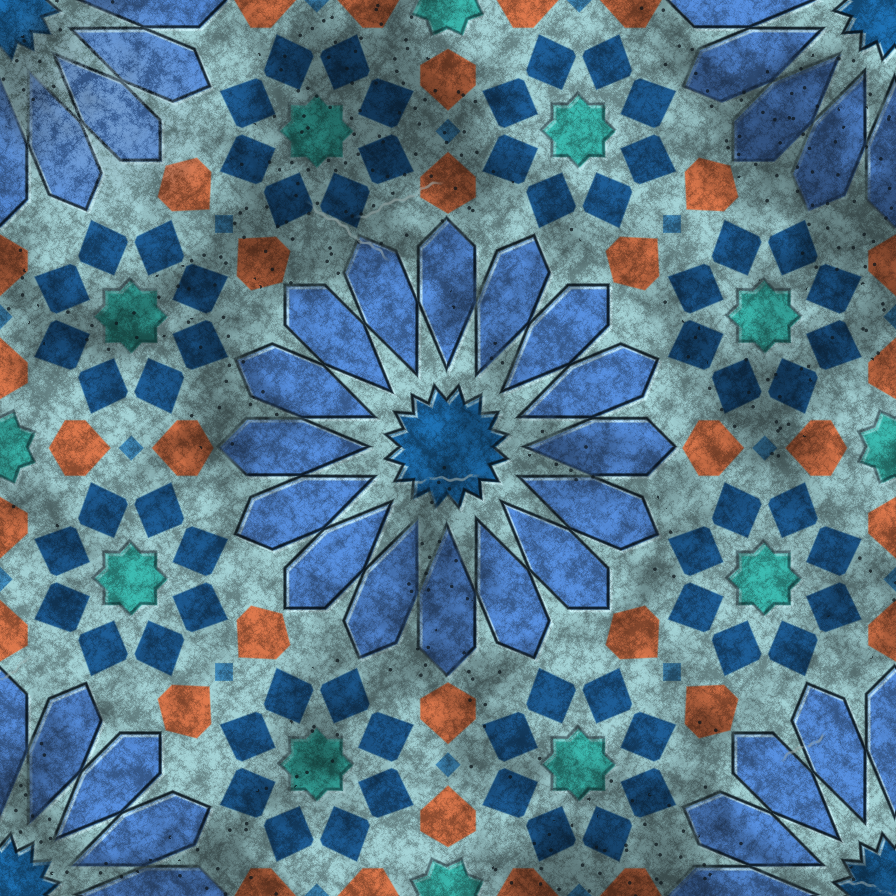
This pattern is drawn by a Shadertoy shader. Its source:

```glsl
// Weathered mosaic of sixteen-petal rosettes ringed by small eight-petal rosettes.

const float PI = 3.14159265;

vec2 hash2(vec2 p) {
    vec3 a = fract(p.xyx * vec3(0.1031, 0.1030, 0.0973));
    a += dot(a, a.yzx + 33.33);
    return fract((a.xx + a.yz) * a.zy);
}

// Cellular noise: distance to the nearest scattered point
float cellNoise(vec2 p) {
    vec2 cell = floor(p), f = fract(p);
    float nearest = 2.0;
    for (int y = -1; y <= 1; y++)
        for (int x = -1; x <= 1; x++) {
            vec2 o = vec2(x, y);
            vec2 r = o + hash2(cell + o + 71.0) - f;
            nearest = min(nearest, dot(r, r));
        }
    return sqrt(nearest);
}

float layeredCells(vec2 p, float frequency, float falloff) {
    float sum = 0.0, total = 0.0, amp = 1.0;
    for (int i = 0; i < 5; i++) {
        vec2 warp = 0.35 * sin(p.yx * frequency * 1.7 + float(i) * vec2(2.1, 3.7));
        sum += amp * cellNoise(p * frequency + warp + float(i) * 17.0);
        total += amp;
        amp *= falloff;
        frequency *= 2.3;
    }
    return sum / total;
}

// Rosette centres lie on the corners and the middle of the unit square
vec2 latticeFold(vec2 uv) {
    vec2 q = fract(uv) - 0.5;
    return abs(q.x) + abs(q.y) > 0.5 ? q - 0.5 * sign(q) : q;
}

// Folds the plane into one of n sectors, its axis along +x
vec2 sectorFold(vec2 p, float n, float turn) {
    float width = 2.0 * PI / n;
    float a = atan(p.y, p.x) - turn;
    a -= width * round(a / width);
    return length(p) * vec2(cos(a), sin(a));
}

float petal(vec2 p, float inner, float outer, float halfWidth, float slopeIn, float slopeOut) {
    p.y = abs(p.y);
    float taper = dot(p - vec2(inner, 0.0), normalize(vec2(-slopeIn, 1.0)));
    float peak = dot(p - vec2(outer, 0.0), normalize(vec2(slopeOut, 1.0)));
    return max(p.y - halfWidth, max(taper, peak));
}

float star(vec2 p, float n, float turn, float outer, float inner) {
    p = sectorFold(p, n, turn);
    p.y = abs(p.y);
    vec2 edge = inner * vec2(cos(PI / n), sin(PI / n)) - vec2(outer, 0.0);
    return dot(p - vec2(outer, 0.0), normalize(vec2(edge.y, -edge.x)));
}

float bigPetals(vec2 q) { return petal(sectorFold(q, 16.0, 0.0), 0.087, 0.255, 0.0315, 0.42, 1.0); }
float hubStar(vec2 q) { return star(q, 16.0, PI / 16.0, 0.069, 0.052); }
vec2 smallRosette(vec2 q) { return sectorFold(q, 8.0, PI / 8.0) - vec2(0.3827, 0.0); }

float tealStars(vec2 q) {
    vec2 between = sectorFold(q, 4.0, 0.0) - vec2(0.5, 0.0);
    return min(star(smallRosette(q), 8.0, PI / 8.0, 0.041, 0.031),
               star(between, 8.0, PI / 8.0, 0.043, 0.032));
}

// Outline of every carved part
float carvedLine(vec2 uv, float halfWidth, float soft) {
    vec2 q = latticeFold(uv);
    float d = min(abs(bigPetals(q)), abs(hubStar(q)));
    float strong = smoothstep(halfWidth + soft, halfWidth - soft, d);
    float faint = smoothstep(halfWidth + soft, halfWidth - soft, abs(tealStars(q)));
    return max(strong, 0.55 * faint);
}

float scratches(vec2 uv, float grain) {
    float mark = 0.0;
    for (int i = 0; i < 6; i++) {
        vec2 seed = hash2(vec2(i, 9.0));
        float a = (seed.x - 0.5) * 1.6, reach = 0.02 + 0.05 * seed.y;
        vec2 r = mat2(cos(a), -sin(a), sin(a), cos(a)) * (uv - hash2(vec2(i, 31.0)));
        r.y += 0.002 * sin(r.x * 130.0) + 0.001 * sin(r.x * 410.0);
        mark = max(mark, smoothstep(0.0025, 0.0005, abs(r.y)) * smoothstep(reach, reach * 0.7, abs(r.x)));
    }
    return mark * smoothstep(0.2, 0.5, grain);
}

void paint(inout vec3 col, vec3 tint, float d, float soft) {
    col = mix(col, tint, smoothstep(soft, -soft, d));
}

void mainImage(out vec4 fragColor, in vec2 fragCoord) {
    vec2 uv = fragCoord / iResolution.xy;
    float soft = max(0.0012, 0.8 / iResolution.y);
    vec2 q = latticeFold(uv);

    // Flat tiles on pale grout
    vec3 col = vec3(0.49, 0.63, 0.64);
    vec2 joint = sectorFold(q, 8.0, 0.0) - vec2(0.35355, 0.0);
    vec2 ring = sectorFold(smallRosette(q), 8.0, 0.0);
    paint(col, vec3(0.09, 0.28, 0.45), petal(ring, 0.050, 0.117, 0.0285, 1.0, 0.9), soft);
    paint(col, vec3(0.66, 0.36, 0.23), petal(vec2(abs(joint.x), joint.y), 0.023, 0.092, 0.031, 1.1, 1.7), soft);
    paint(col, vec3(0.20, 0.43, 0.58), abs(joint.x) + abs(joint.y) - 0.014, soft);
    paint(col, vec3(0.26, 0.43, 0.67), bigPetals(q), soft);
    paint(col, vec3(0.09, 0.34, 0.54), hubStar(q), soft);
    paint(col, vec3(0.18, 0.56, 0.53), tealStars(q), soft);

    // Dark groove with a light lip, worn away in places
    float blotch = layeredCells(uv + 3.0, 4.0, 0.55);
    vec2 light = vec2(-0.0017, 0.0017);
    float kept = mix(0.35, 1.0, smoothstep(0.60, 0.42, blotch));
    col = mix(col, vec3(0.66, 0.77, 0.79), 0.75 * kept * carvedLine(uv + light, 0.0014, soft));
    col = mix(col, vec3(0.03, 0.07, 0.10), 0.90 * kept * carvedLine(uv - light, 0.0016, soft));

    // Grime, fine grain, chalky bloom, pits and scratches
    float grain = layeredCells(uv + 8.0, 24.0, 0.9);
    col *= mix(1.10, 0.64, smoothstep(0.30, 0.66, blotch));
    col *= mix(1.20, 0.74, smoothstep(0.25, 0.65, grain));
    float bloom = smoothstep(0.16, 0.02, length(uv - vec2(0.11, 0.88))) * smoothstep(0.60, 0.30, grain);
    col = mix(col, vec3(0.58, 0.68, 0.75), 0.45 * bloom);
    float pit = smoothstep(0.10, 0.05, cellNoise(uv * 38.0)) * step(0.50, blotch);
    col = mix(col, vec3(0.05, 0.08, 0.10), 0.75 * pit);
    col = mix(col, vec3(0.62, 0.68, 0.68), 0.6 * scratches(uv, grain));
    fragColor = vec4(clamp(col, 0.0, 1.0), 1.0);
}
```
